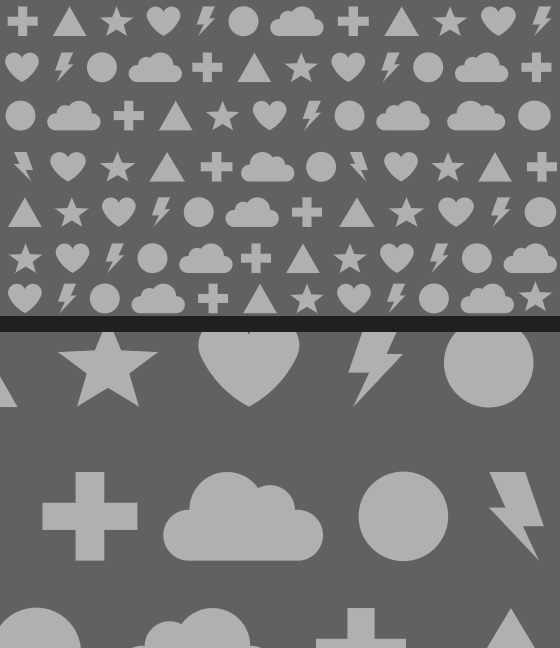
Top: the whole. Bottom: its middle third, enlarged.
A Shadertoy shader for this pattern:

```glsl
// Seven rows of flat light grey icons on dark grey: plus, triangle, star,
// heart, bolt, disc and cloud in a fixed cycle. Each row is two runs of the
// cycle; a run has its own start, stretch and direction (negative = mirrored).

const float CANVAS_HEIGHT = 432.0;  // design units; width follows the aspect
const float CANVAS_WIDTH = 768.0;
const float HALF_ICON = 20.2;       // half the icon height
const float RUN_GAP = 30.0;         // a left run stops this far before the right run
const vec3 BACKGROUND = vec3(0.38);
const vec3 ICON = vec3(0.69);
const int ROWS = 7;
const int KINDS = 7;

// Distance from each kind's centre to that of the next kind in the cycle
const float STEP[KINDS] = float[KINDS](64.2, 64.2, 64.2, 57.8, 51.5, 73.0, 75.0);

// Runs: start x, centre y, first kind, stretch
const vec4 LEFT_RUNS[ROWS] = vec4[ROWS](
    vec4(31, 403, 0, 1), vec4(30, 340, 3, 1), vec4(28, 274, 5, 1),
    vec4(32, 204, 4, -1.055), vec4(34, 142, 1, 1), vec4(35, 79, 2, 1),
    vec4(34, 24, 3, 1));
const vec4 RIGHT_RUNS[ROWS] = vec4[ROWS](
    vec4(483, 403, 0, 1.03), vec4(283.5, 340, 0, 1), vec4(651, 274, 6, -1.09),
    vec4(366, 204, 6, -1), vec4(488, 142, 1, 1.055), vec4(350, 79, 0, 1),
    vec4(732, 27, 2, 1));

const vec2 BOLT[7] = vec2[7](
    vec2(-4, 20.2), vec2(12.3, 20.2), vec2(5, 4), vec2(12.5, 4),
    vec2(-10.3, -20.2), vec2(-3, -4.5), vec2(-12.5, -4.5));

float box(vec2 p, vec2 halfSize) {
    vec2 q = abs(p) - halfSize;
    return length(max(q, 0.0)) + min(max(q.x, q.y), 0.0);
}

float plusSign(vec2 p) {
    return min(box(p, vec2(20.5, 6.2)), box(p, vec2(6.2, HALF_ICON)));
}

float triangle(vec2 p) {
    vec2 sideNormal = normalize(vec2(2.0 * HALF_ICON, 23.0));
    float side = dot(vec2(abs(p.x), p.y - HALF_ICON), sideNormal);
    return max(side, -HALF_ICON - p.y);
}

// Five-pointed star, slightly flattened, folded into half a point
float star(vec2 p) {
    const float SECTOR = 0.628319, OUTER = 24.0, INNER = 10.2;
    p.y = (p.y + 2.0) * 1.08;
    float angle = mod(atan(p.x, p.y) + SECTOR, 2.0 * SECTOR) - SECTOR;
    vec2 q = length(p) * vec2(sin(abs(angle)), cos(angle));
    vec2 edge = INNER * vec2(sin(SECTOR), cos(SECTOR)) - vec2(0, OUTER);
    return dot(q - vec2(0, OUTER), normalize(vec2(-edge.y, edge.x)));
}

// Two round lobes, each running on tangentially into a wide arc to the tip
float heart(vec2 p) {
    const float TANGENT = 0.4363, LOBE = 12.0, ARC_OFFSET = 37.6;
    vec2 q = vec2(abs(p.x), p.y) - vec2(11, 8);
    vec2 along = vec2(cos(TANGENT), -sin(TANGENT));
    float arc = length(q + ARC_OFFSET * along) - LOBE - ARC_OFFSET;
    float below = dot(q, vec2(-along.y, along.x));
    return min(length(q) - LOBE, max(arc, below));
}

float bolt(vec2 p) {
    float nearest = 1e6, side = 1.0;
    for (int i = 0, j = 6; i < 7; j = i++) {
        vec2 edge = BOLT[j] - BOLT[i], w = p - BOLT[i];
        vec2 away = w - edge * clamp(dot(w, edge) / dot(edge, edge), 0.0, 1.0);
        nearest = min(nearest, dot(away, away));
        bvec3 crossing = bvec3(p.y >= BOLT[i].y, p.y < BOLT[j].y,
                               edge.x * w.y > edge.y * w.x);
        if (all(crossing) || !any(crossing)) side = -side;
    }
    return side * sqrt(nearest);
}

float cloud(vec2 p) {
    float base = length(vec2(max(abs(p.x) - 24.8, 0.0), p.y + 8.6)) - 11.6;
    float bigPuff = length(p - vec2(7.3, 3.0)) - 17.2;
    float smallPuff = length(p - vec2(-12.2, 2.8)) - 11.4;
    return min(base, min(bigPuff, smallPuff));
}

float icon(vec2 p, int kind) {
    if (kind == 0) return plusSign(p);
    if (kind == 1) return triangle(p);
    if (kind == 2) return star(p);
    if (kind == 3) return heart(p);
    if (kind == 4) return bolt(p);
    if (kind == 5) return length(p) - 20.4;
    return cloud(p);
}

// Nearest icon of one run, walking the cycle from its start up to endX
float iconRun(vec2 p, vec4 run, float endX) {
    float dist = 1e3, x = run.x;
    int kind = int(run.z);
    if (abs(p.y - run.y) > HALF_ICON + 4.0) return dist;
    for (int i = 0; i < 16 && x < endX; i++) {
        vec2 local = vec2((p.x - x) / run.w, p.y - run.y);
        if (abs(local.x) < 42.0) dist = min(dist, icon(local, kind));
        int next = (kind + (run.w > 0.0 ? 1 : KINDS - 1)) % KINDS;
        x += abs(run.w) * STEP[run.w > 0.0 ? kind : next];
        kind = next;
    }
    return dist;
}

void mainImage(out vec4 fragColor, in vec2 fragCoord) {
    float pixel = CANVAS_HEIGHT / iResolution.y;
    vec2 p = fragCoord * pixel;
    float dist = 1e3;
    for (int row = 0; row < ROWS; row++) {
        dist = min(dist, iconRun(p, LEFT_RUNS[row], RIGHT_RUNS[row].x - RUN_GAP));
        dist = min(dist, iconRun(p, RIGHT_RUNS[row], CANVAS_WIDTH));
    }
    float coverage = clamp(0.5 - dist / pixel, 0.0, 1.0);
    fragColor = vec4(mix(BACKGROUND, ICON, coverage), 1.0);
}
```
